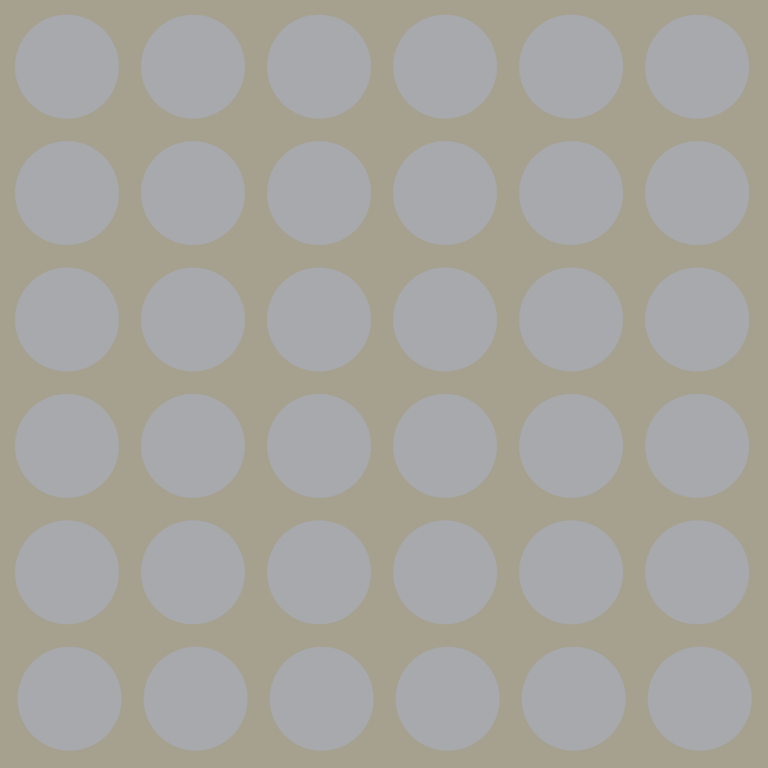
Reproduce this pattern procedurally as a WebGL 1 fragment shader.

```glsl
precision highp float;

uniform vec2 u_resolution;

// Offset from the nearest dot centre, in canvas units
vec2 offsetFromDot(vec2 uv) {
  vec2 pitch = vec2(0.1641, 0.1646);
  vec2 fromFirst = uv - vec2(0.0872, 0.0902);
  float row = floor(fromFirst.y / pitch.y + 0.5);

  // The lowest row sits slightly to the right
  fromFirst.x -= 0.0034 * (1.0 - step(0.5, row));
  return (fract(fromFirst / pitch + 0.5) - 0.5) * pitch;
}

void main() {
  float side = min(u_resolution.x, u_resolution.y);
  vec2 uv = gl_FragCoord.xy / side;
  float pixel = 1.0 / side;

  float edge = length(offsetFromDot(uv)) - 0.0677;
  float dot_mask = 1.0 - smoothstep(-0.75 * pixel, 0.75 * pixel, edge);

  vec3 ground = vec3(0.65, 0.626, 0.56);
  vec3 disc = vec3(0.653, 0.661, 0.673);
  gl_FragColor = vec4(mix(ground, disc, dot_mask), 1.0);
}
```
